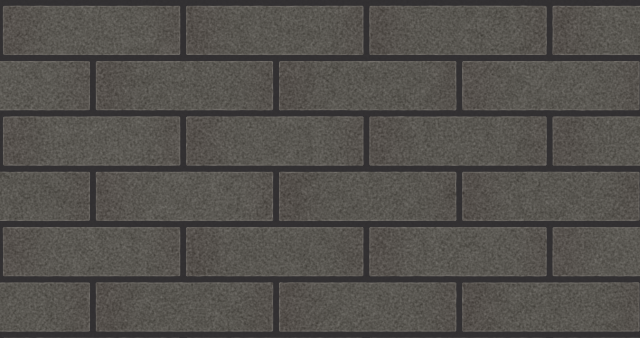
Write a WebGL 1 fragment shader that draws this texture.

```glsl
precision highp float;
// Running-bond wall of smooth grey-brown bricks with dark recessed joints.

uniform vec2 u_resolution;

// Lengths are fractions of the canvas height.
#define PITCH vec2(0.5420, 0.1637)
#define JOINT vec2(0.0172, 0.0180)
#define TOP_OFFSET 0.0080
#define ROW_SHIFT 0.493
#define CORNER 0.0045
#define RIM_WIDTH 0.0032
#define GRAIN 0.100
#define MOTTLE 0.035
#define BRICK_COLOR vec3(0.355, 0.345, 0.323)
#define END_COLOR vec3(0.332, 0.312, 0.295)
#define RIM_COLOR vec3(0.460, 0.445, 0.425)
#define MORTAR_COLOR vec3(0.198, 0.190, 0.196)

vec2 hash2(vec2 p) {
  vec3 q = fract(p.xyx * vec3(0.1031, 0.1030, 0.0973));
  q += dot(q, q.yzx + 33.33);
  return fract((q.xx + q.yz) * q.zy);
}

float cornerSlope(vec2 cell, vec2 f, vec2 corner) {
  return dot(hash2(cell + corner) * 2.0 - 1.0, f - corner);
}

float gradientNoise(vec2 p) {
  vec2 cell = floor(p);
  vec2 f = p - cell;
  vec2 w = f * f * f * (f * (f * 6.0 - 15.0) + 10.0);
  float low = mix(cornerSlope(cell, f, vec2(0.0)), cornerSlope(cell, f, vec2(1.0, 0.0)), w.x);
  float high = mix(cornerSlope(cell, f, vec2(0.0, 1.0)), cornerSlope(cell, f, vec2(1.0)), w.x);
  return mix(low, high, w.y);
}

float roundedBox(vec2 p, vec2 halfSize, float radius) {
  vec2 q = abs(p) - halfSize + radius;
  return length(max(q, 0.0)) + min(max(q.x, q.y), 0.0) - radius;
}

void main() {
  float pixel = 1.0 / u_resolution.y;
  vec2 p = gl_FragCoord.xy * pixel;

  // Brick layout: rows count down from the top, every second one is shifted.
  vec2 grid = vec2(p.x, 1.0 - p.y - TOP_OFFSET) / PITCH;
  float row = floor(grid.y);
  grid.x += ROW_SHIFT * mod(row, 2.0);
  vec2 brickId = floor(grid);
  vec2 local = (fract(grid) - 0.5) * PITCH;
  vec2 halfSize = 0.5 * (PITCH - JOINT);
  vec2 variation = hash2(brickId + 17.0) - 0.5;

  // Slightly uneven outline.
  float wobble = 0.0012 * gradientNoise(p * 45.0 + 7.0);
  float d = roundedBox(local, halfSize, CORNER) + wobble;

  // Fine grain over soft mottling; rotated layers hide the noise lattice.
  vec2 turned = mat2(0.8, 0.6, -0.6, 0.8) * p + 20.0;
  float grain = gradientNoise(turned * 118.0) + 0.7 * gradientNoise(p.yx * 187.0 + 41.0);
  float mottle = gradientNoise(turned * 24.0) + 0.5 * gradientNoise(p * 53.0 + 11.0);

  // Brick face: browner ends, mostly on the left.
  float across = local.x / halfSize.x;
  float ends = 0.9 * smoothstep(-0.35, -1.0, across) + 0.6 * smoothstep(0.55, 1.0, across);
  vec3 brick = mix(BRICK_COLOR, END_COLOR, ends);
  brick += GRAIN * grain + MOTTLE * mottle + 0.012 * variation.x;

  // Worn pale rim, broken along its length.
  float rim = smoothstep(-RIM_WIDTH - pixel, -0.3 * RIM_WIDTH, d);
  float wear = clamp(0.5 + 1.1 * gradientNoise(p * 85.0 + 3.0), 0.0, 1.0);
  brick = mix(brick, RIM_COLOR, rim * wear);

  // Mortar with a faint grain.
  vec3 mortar = MORTAR_COLOR + 0.012 * grain;

  float coverage = smoothstep(0.6 * pixel, -0.6 * pixel, d);
  gl_FragColor = vec4(mix(mortar, brick, coverage), 1.0);
}
```
